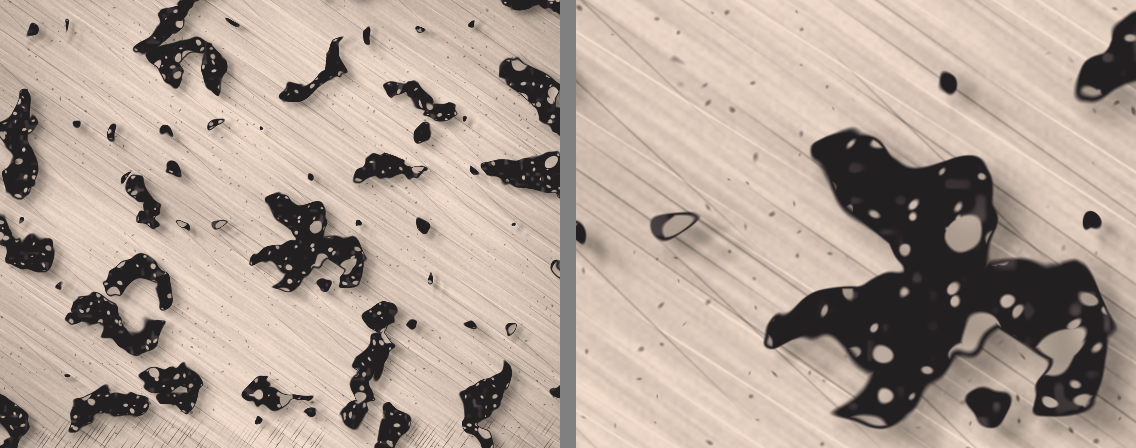
Left, the full canvas; right, a detail of the centre.
This texture is drawn by a Shadertoy shader. Its source:

```glsl
// Polished porous metal: black branching pores with bright islands on brushed cream.

const vec3 CREAM = vec3(0.90, 0.82, 0.76);
const vec3 TAN = vec3(0.52, 0.47, 0.43);
const vec3 PORE_BLACK = vec3(0.135, 0.12, 0.13);
const vec3 PORE_GREY = vec3(0.42, 0.37, 0.37);
const float GRAIN_ANGLE = -0.61;

float hash(vec2 p) {
    vec3 q = fract(p.xyx * 0.1031);
    q += dot(q, q.yzx + 33.33);
    return fract((q.x + q.y) * q.z);
}

vec2 hash2(vec2 p) {
    return vec2(hash(p + 3.7), hash(p + 57.3));
}

float noise(vec2 p) {
    vec2 i = floor(p), f = fract(p);
    f = f * f * (3.0 - 2.0 * f);
    vec2 e = vec2(1.0, 0.0);
    return mix(mix(hash(i), hash(i + e), f.x),
               mix(hash(i + e.yx), hash(i + 1.0), f.x), f.y);
}

vec2 warp(vec2 p, float frequency, float amount) {
    vec2 q = p * frequency;
    return p + amount * (vec2(noise(q), noise(q + 41.7)) - 0.5);
}

vec2 rotate(vec2 p, float angle) {
    float c = cos(angle), s = sin(angle);
    return vec2(c * p.x + s * p.y, c * p.y - s * p.x);
}

float taperedSegment(vec2 p, vec2 a, vec2 b, float ra, float rb) {
    vec2 ab = b - a;
    float h = clamp(dot(p - a, ab) / dot(ab, ab), 0.0, 1.0);
    return length(p - a - ab * h) - mix(ra, rb, h);
}

// Distance to one randomly placed disc per cell; radii are in cell units
float spots(vec2 p, float size, float chance, float rMin, float rMax, float seed) {
    vec2 id = floor(p / size) + seed;
    if (hash(id) > chance) return 1.0;
    vec2 centre = 0.3 + 0.4 * hash2(id);
    vec2 q = rotate(fract(p / size) - centre, 6.28 * hash(id + 9.1));
    q.y *= 1.0 + 0.7 * hash(id + 5.3);
    return (length(q) - mix(rMin, rMax, hash(id + 21.9))) * size;
}

// Distance to curling chains of tapered segments, one chain per cell
float chains(vec2 p, float size) {
    p /= size;
    float d = 1.0;
    for (int j = -1; j <= 1; j++)
    for (int i = -1; i <= 1; i++) {
        vec2 id = floor(p) + vec2(i, j);
        if (hash(id + 71.3) > 0.92) continue;
        float scale = mix(0.35, 1.0, hash(id + 0.5));
        vec2 a = id + 0.2 + 0.6 * hash2(id);
        float angle = -0.7 + 2.6 * (hash(id + 13.1) - 0.5);
        float ra = 0.09;
        for (int k = 1; k <= 4; k++) {
            vec2 key = id + float(k) * vec2(7.31, 3.77);
            angle += 2.8 * (hash(key) - 0.5);
            vec2 b = a + 0.26 * scale * vec2(cos(angle), sin(angle));
            float rb = mix(0.05, 0.19, hash(key + 31.7)) * mix(0.6, 1.0, scale);
            d = min(d, taperedSegment(p, a, b, ra, rb));
            a = b;
            ra = rb;
        }
    }
    return d * size;
}

float poreField(vec2 p) {
    vec2 q = warp(warp(p, 17.0, 0.045), 55.0, 0.013);
    return min(chains(q, 0.24), spots(q, 0.11, 0.42, 0.06, 0.17, 5.0));
}

float islandField(vec2 p) {
    vec2 q = warp(p, 40.0, 0.012);
    float small = min(spots(q, 0.021, 0.45, 0.10, 0.29, 11.0),
                      spots(q + 0.009, 0.033, 0.32, 0.10, 0.27, 83.0));
    return min(small, spots(q, 0.075, 0.42, 0.15, 0.27, 29.0));
}

// Finite thin lines laid along an angle
float scratches(vec2 p, float angle, float spacing, float reach, float chance) {
    vec2 q = rotate(p, angle);
    float lane = floor(q.y / spacing);
    float along = q.x / reach + hash(vec2(lane, 4.0));
    vec2 id = vec2(lane, floor(along));
    float t = fract(along);
    float offset = fract(q.y / spacing) - 0.5 - 0.5 * (hash(id) - 0.5) * (t - 0.5);
    float line = 1.0 - smoothstep(0.0, 0.0017, abs(offset) * spacing);
    return line * step(hash(id + 8.8), chance) * smoothstep(0.0, 0.3, t) * smoothstep(1.0, 0.6, t);
}

void mainImage(out vec4 fragColor, in vec2 fragCoord) {
    vec2 p = fragCoord / iResolution.y;
    vec2 grain = vec2(cos(GRAIN_ANGLE), sin(GRAIN_ANGLE));
    vec2 q = rotate(p, GRAIN_ANGLE);
    float soft = max(0.0018, 0.8 / iResolution.y);

    // Brushed metal
    float shade = 0.30 * (noise(q * vec2(2.5, 9.0)) - 0.25);
    shade += 0.22 * (noise(q * vec2(5.0, 150.0)) - 0.5);
    shade += 0.18 * (noise(q * vec2(14.0, 330.0) + 19.0) - 0.5);
    shade += 0.10 * (noise(p * 300.0) - 0.5);
    shade += 0.38 * smoothstep(0.4, 0.9, length(p - vec2(0.62, 0.42)));

    // Smeared shade trailing each pore
    float nearShade = smoothstep(0.018, -0.014, poreField(p - grain * 0.016));
    float farShade = smoothstep(0.018, -0.022, poreField(p - grain * 0.040));
    shade += 0.55 * nearShade + 0.25 * farShade;

    // Scratches and dust
    shade += 0.40 * scratches(p, GRAIN_ANGLE, 0.021, 0.45, 0.5);
    shade += 0.35 * scratches(p, GRAIN_ANGLE - 0.13, 0.047, 0.30, 0.45);
    shade -= 0.25 * scratches(p + 0.3, GRAIN_ANGLE + 0.04, 0.017, 0.35, 0.4);
    float fringe = smoothstep(0.085, 0.02, p.y) * smoothstep(0.35, 0.6, noise(p * vec2(6.0, 2.0)));
    shade += 0.95 * fringe * scratches(p, 0.95, 0.008, 0.09, 0.7);
    float dust = spots(warp(p, 60.0, 0.01), 0.018, 0.30, 0.03, 0.13, 47.0);
    shade += 0.9 * smoothstep(soft, -soft, dust) * smoothstep(0.4, 0.65, noise(p * 9.0));
    vec3 metal = mix(CREAM, TAN, clamp(shade, -0.12, 1.3));

    // Pore interior with faint flecks
    float fleck = smoothstep(0.72, 0.95, noise(p * 85.0)) * noise(p * 30.0);
    vec3 hollow = mix(PORE_BLACK, PORE_GREY, 0.7 * fleck);

    // Islands of metal within the pores
    float pore = poreField(p);
    float island = max(islandField(p), pore + 0.003);
    vec3 islandColor = mix(CREAM, TAN, 0.25 + 0.5 * noise(p * 45.0));
    hollow = mix(hollow, islandColor, smoothstep(soft, -soft, island));

    vec3 color = mix(metal, hollow, smoothstep(soft, -soft, pore));
    fragColor = vec4(color, 1.0);
}
```
